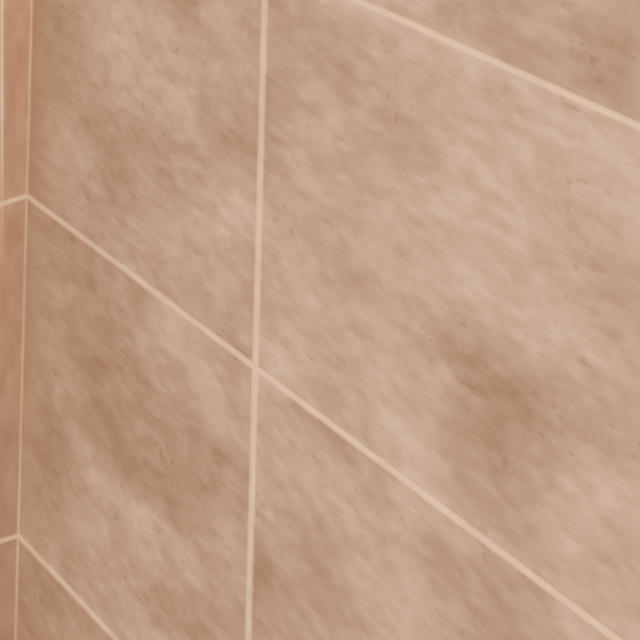
This texture is drawn by a Shadertoy shader. Its source:

```glsl
// Beige stone wall tiles in steep perspective, with pale grout and a shaded room corner at the left.
#define ROW_HEIGHT 0.531      // tile height at the corner
#define ROW_START 0.306       // depth below the top edge of the first row joint at the corner
#define ROW_SLOPE 0.738       // fall of that joint to the right
#define PERSPECTIVE 0.295     // growth of the row height to the right
#define FIRST_COLUMN 0.3026   // first upright joint, in wall units
#define COLUMN_WIDTH 0.36     // tile width, in wall units
#define GROUT_HALF 0.0037     // half the joint width at the corner
#define SOFTNESS 0.0028
#define MOTTLE 0.95
#define GRAIN 0.50

const vec3 STONE_DARK = vec3(0.63, 0.47, 0.36);
const vec3 STONE_LIGHT = vec3(0.80, 0.685, 0.60);
const vec3 GROUT = vec3(0.87, 0.765, 0.675);
const vec3 CORNER_SHADE = vec3(0.65, 0.47, 0.33);
const vec3 SIDE_WALL = vec3(0.72, 0.55, 0.43);

float hash(vec2 p) {
    vec3 q = fract(p.xyx * vec3(0.1031, 0.1030, 0.0973));
    q += dot(q, q.yzx + 33.33);
    return fract((q.x + q.y) * q.z);
}

float noise(vec2 p) {
    vec2 cell = floor(p), f = fract(p);
    f = f * f * (3.0 - 2.0 * f);
    return mix(mix(hash(cell), hash(cell + vec2(1, 0)), f.x),
               mix(hash(cell + vec2(0, 1)), hash(cell + vec2(1, 1)), f.x), f.y);
}

float fbm(vec2 p) {
    float sum = 0.0, amplitude = 0.5;
    for (int i = 0; i < 5; i++) {
        sum += amplitude * noise(p);
        p = mat2(0.8, 0.6, -0.6, 0.8) * p * 2.03 + 17.3;
        amplitude *= 0.5;
    }
    return sum / 0.97;
}

// Coverage of a line at the given distance from its centre
float line(float dist, float halfWidth) {
    float soft = max(SOFTNESS, 0.75 / iResolution.y);
    return 1.0 - smoothstep(halfWidth - soft, halfWidth + soft, abs(dist));
}

void mainImage(out vec4 fragColor, in vec2 fragCoord) {
    vec2 uv = fragCoord / iResolution.xy;
    float depth = 1.0 - uv.y;

    // Signed distance from the slightly leaning corner, and wall coordinates
    float d = uv.x - (0.024 + 0.026 * uv.y);
    float right = max(d, 0.0);
    float onWall = smoothstep(-0.002, 0.002, d);
    float rowScale = ROW_HEIGHT + PERSPECTIVE * right;
    float zoom = rowScale / ROW_HEIGHT;
    float fall = d > 0.0 ? ROW_SLOPE * d : -0.32 * d;
    float row = (depth - ROW_START - fall) / rowScale;
    float across = right / zoom;
    float column = (across - FIRST_COLUMN) / COLUMN_WIDTH;

    // Stone: cloudy mottling that differs per tile, fine grain, sparse pits
    vec2 tile = vec2(floor(column), floor(row));
    vec2 wall = vec2(across * 1.9, row * 0.9);
    float cloud = fbm(wall * 7.0 + tile * 19.7 + 40.0);
    float grain = fbm(wall * vec2(38.0, 48.0) + tile * 31.0 + 90.0);
    float pits = smoothstep(0.84, 0.97, noise(wall * 75.0 + 200.0))
               * smoothstep(0.50, 0.75, noise(wall * 11.0 + 70.0));
    float tone = 0.52 + 0.22 * smoothstep(0.0, 0.55, d) + 0.12 * (uv.y - 0.5);
    tone += MOTTLE * (cloud - 0.5) + GRAIN * (grain - 0.5);
    tone += 0.10 * (hash(tile + 50.0) - 0.5) - 0.22 * pits;
    vec3 color = mix(STONE_DARK, STONE_LIGHT, clamp(tone, -0.15, 1.1));

    // Warm shadow gathered beside the corner, and the narrow side wall
    color = mix(color, CORNER_SHADE, 0.75 * exp(-right / 0.035) * (0.6 + 0.4 * uv.y));
    vec3 side = SIDE_WALL + 0.10 * (fbm(uv * vec2(60.0, 25.0)) - 0.5);
    side *= 0.92 + 0.10 * uv.y;
    color = mix(side, color, onWall);

    // Grout joints, widening toward the viewer
    float slope = d > 0.0 ? ROW_SLOPE + PERSPECTIVE * round(row) : 0.32;
    float rowDist = (row - round(row)) * rowScale / sqrt(1.0 + slope * slope);
    float columnDist = (column - round(column)) * COLUMN_WIDTH * zoom * zoom;
    float halfWidth = GROUT_HALF * zoom;
    float rows = line(rowDist, halfWidth) * (0.72 + 0.25 * smoothstep(0.0, 0.5, d));
    float columns = line(columnDist, halfWidth * 1.1) * step(0.1, d) * 0.85;
    float corner = line(d, 0.0018) * (0.45 + 0.25 * noise(vec2(3.0, uv.y * 9.0)));
    float joint = max(max(rows, columns), corner);
    joint *= 0.88 + 0.24 * (noise(uv * 45.0) - 0.5);
    color = mix(color, GROUT, clamp(joint, 0.0, 1.0));

    // Pale trim at the far left, fading downward
    float trim = line(uv.x - 0.003, 0.0025) * smoothstep(0.55, 0.85, uv.y);
    color = mix(color, GROUT, 0.8 * trim);

    fragColor = vec4(color, 1.0);
}
```
